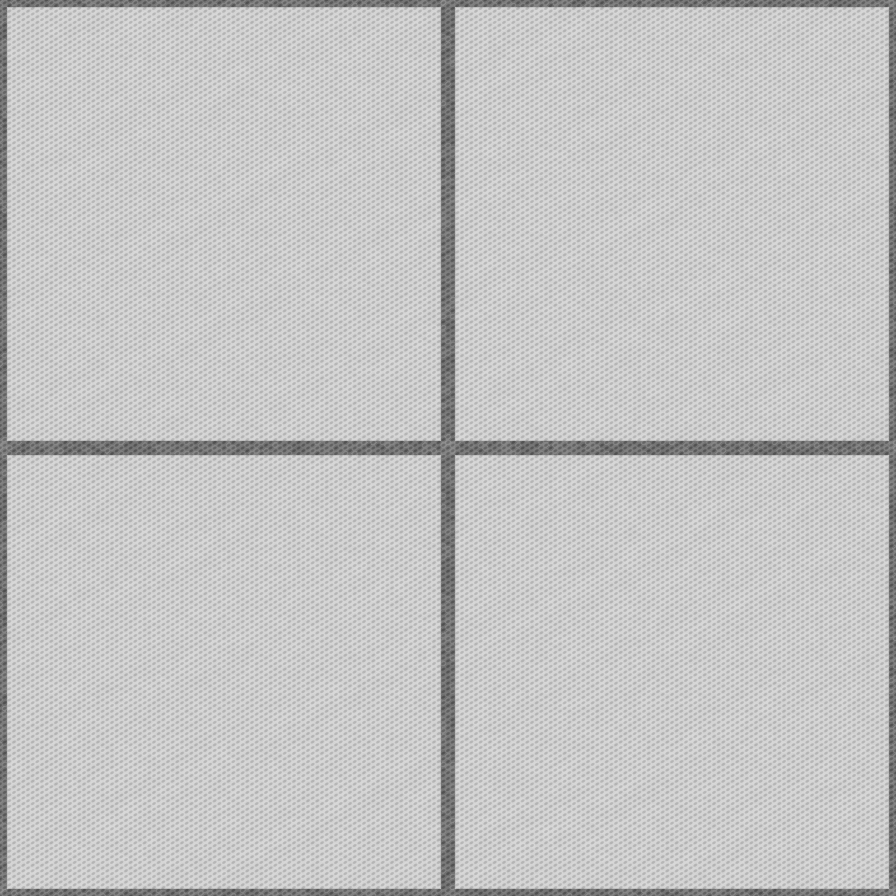
Write a three.js fragment shader that draws this pattern.

```glsl
// Pale slant-woven fabric panels in a two by two grid, divided by dark woven bands.
varying vec2 vUv;

const float PANELS = 2.0;              // panels across and up
const float BAND_WIDTH = 0.0162;       // full band width, in canvas units
const vec2 STITCHES = vec2(96.0, 160.0); // stitches across and up, per sublattice
const vec2 SLANT = vec2(0.857, 0.515);   // direction of the weave
const vec2 STRETCH = vec2(0.78, 1.25);   // scale along and across the slant
const vec2 HOLE_EDGE = vec2(0.08, 0.26); // soft rim of a hole, in stitch widths
const vec3 CLOTH_LIGHT = vec3(0.836);
const vec3 CLOTH_HOLE = vec3(0.708);
const vec3 BAND_LIGHT = vec3(0.485);
const vec3 BAND_HOLE = vec3(0.355);
const float CLOTH_VARIATION = 0.02;
const float BAND_VARIATION = 0.09;
const float CROSSING_LIFT = 0.04;
const float TAU = 6.2831853;

float hash(vec2 p) {
  vec3 q = fract(vec3(p.xyx) * 0.1031);
  q += dot(q, q.yzx + 33.33);
  return fract((q.x + q.y) * q.z);
}

// Distance to a slanted hole in one sublattice, and a random value per stitch.
vec2 sublattice(vec2 grid, float seed) {
  vec2 id = mod(floor(grid), STITCHES);
  vec2 p = fract(grid) - 0.5;
  p.y *= STITCHES.x / STITCHES.y;
  vec2 along = vec2(dot(p, SLANT), dot(p, vec2(-SLANT.y, SLANT.x)));
  return vec2(length(along * STRETCH), hash(id + seed));
}

// Two interleaved sublattices: x is the hole strength, y the random value.
vec2 weave(vec2 uv) {
  vec2 grid = uv * STITCHES;
  vec2 a = sublattice(grid, 0.0);
  vec2 b = sublattice(grid + 0.5, 271.0);
  vec2 nearest = a.x < b.x ? a : b;
  return vec2(1.0 - smoothstep(HOLE_EDGE.x, HOLE_EDGE.y, nearest.x), nearest.y);
}

// Faint slanted unevenness, with whole cycles so that it wraps.
float unevenness(vec2 uv) {
  return 0.5 * sin(TAU * dot(uv, vec2(-14.0, 24.0)))
       + 0.5 * sin(TAU * dot(uv, vec2(-10.0, 16.0)) + 1.3);
}

void main() {
  vec2 stitch = weave(vUv);
  float grain = stitch.y - 0.5;

  // Bands lie on the panel boundaries, including the canvas edges.
  vec2 fromLine = (0.5 - abs(fract(vUv * PANELS) - 0.5)) / PANELS;
  vec2 soft = 0.6 * fwidth(vUv) + 0.00001;
  vec2 inBand = 1.0 - smoothstep(-soft, soft, fromLine - 0.5 * BAND_WIDTH);
  float band = max(inBand.x, inBand.y);
  float crossing = inBand.x * inBand.y;

  vec3 cloth = mix(CLOTH_LIGHT, CLOTH_HOLE, stitch.x);
  cloth += CLOTH_VARIATION * grain + 0.004 * unevenness(vUv);

  vec3 woven = mix(BAND_LIGHT, BAND_HOLE, stitch.x);
  woven += BAND_VARIATION * grain + CROSSING_LIFT * crossing;

  gl_FragColor = vec4(mix(cloth, woven, band), 1.0);
}
```
